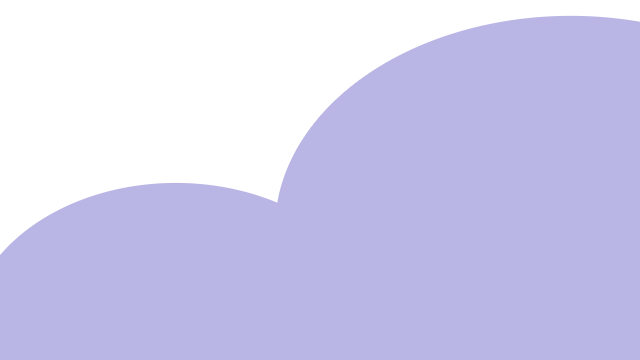
This background is drawn by a Shadertoy shader. Its source:

```glsl
// Two overlapping lavender hills with rounded tops on a white ground.

const vec3 WHITE = vec3(1.0);
const vec3 LAVENDER = vec3(0.725, 0.71, 0.895);

// Approximate signed distance to an ellipse, accurate near its edge.
float ellipseDistance(vec2 point, vec2 center, vec2 radii) {
    vec2 scaled = (point - center) / radii;
    float len = length(scaled);
    float slope = length(scaled / radii);
    return len * (len - 1.0) / max(slope, 1e-4);
}

// Coverage of a shape, smoothed over one pixel.
float coverage(float dist, float pixel) {
    return clamp(0.5 - dist / pixel, 0.0, 1.0);
}

void mainImage(out vec4 fragColor, in vec2 fragCoord) {
    // Canvas height is one unit; x is stretched to keep a 16:9 layout.
    vec2 point = fragCoord / iResolution.xy * vec2(16.0 / 9.0, 1.0);
    float pixel = 1.0 / iResolution.y;

    // Low hill on the left, tall hill on the right.
    float lowHill = ellipseDistance(point, vec2(0.4884, 0.0544), vec2(0.581, 0.4375));
    float tallHill = ellipseDistance(point, vec2(1.5856, 0.3632), vec2(0.8218, 0.5928));

    float hills = coverage(min(lowHill, tallHill), pixel);
    fragColor = vec4(mix(WHITE, LAVENDER, hills), 1.0);
}
```
